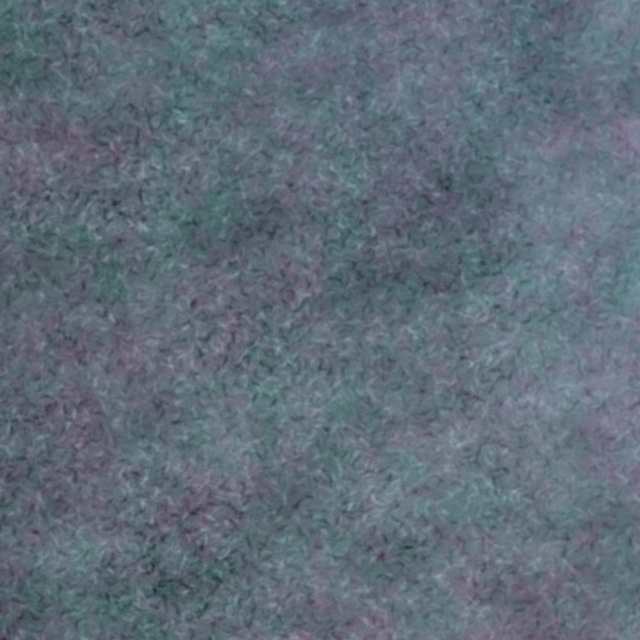
Give the GLSL for this texture, as a Shadertoy shader.

```glsl
// Blue-grey felted wool: short curved fibres, light and dark, scattered on a
// jittered grid over soft uneven blotches, with faint violet and teal tints
// and a light that grows towards the right.

float hash(vec2 p) {
    return fract(sin(dot(p, vec2(127.1, 311.7))) * 43758.5453);
}

float valueNoise(vec2 p) {
    vec2 i = floor(p), f = fract(p);
    f = f * f * (3.0 - 2.0 * f);
    return mix(mix(hash(i), hash(i + vec2(1, 0)), f.x),
               mix(hash(i + vec2(0, 1)), hash(i + vec2(1, 1)), f.x), f.y);
}

mat2 rotation(float a) {
    return mat2(cos(a), sin(a), -sin(a), cos(a));
}

// Layered noise centred on zero
float fbm(vec2 p) {
    float sum = 0.0, amplitude = 0.5;
    for (int i = 0; i < 4; i++) {
        sum += amplitude * (valueNoise(p) - 0.5);
        p = rotation(0.6) * p * 2.03 + 17.3;
        amplitude *= 0.55;
    }
    return sum;
}

// Sum of bent strokes, each fading out within one cell of its centre
float fibres(vec2 p) {
    vec2 cell = floor(p);
    float sum = 0.0;
    for (int y = -1; y <= 1; y++)
    for (int x = -1; x <= 1; x++)
    for (int k = 0; k < 2; k++) {
        vec2 id = cell + vec2(x, y);
        vec2 seed = id + 41.7 * float(k);
        vec2 centre = id + vec2(hash(seed + 3.1), hash(seed + 7.9));
        float angle = 0.6 + 3.0 * (hash(seed + 13.3) - 0.5);
        vec2 d = rotation(-angle) * (p - centre);
        d.y += (hash(seed + 19.7) - 0.5) * d.x * d.x;
        float fade = max(0.0, 1.0 - d.x * d.x - d.y * d.y / 0.17);
        sum += (2.0 * hash(seed + 29.1) - 1.0) * fade * fade;
    }
    return sum;
}

void mainImage(out vec4 fragColor, in vec2 fragCoord) {
    vec2 uv = fragCoord / iResolution.y;
    vec2 slanted = rotation(-0.2) * uv;

    // Broad light: brighter right, dim hollow right of the middle
    float light = 0.075 * (uv.x - 0.5) - 0.02 * (uv.y - 0.5);
    vec2 hollow = (uv - vec2(0.63, 0.6)) / vec2(0.16, 0.24);
    light -= 0.025 * exp(-dot(hollow, hollow));

    // Blotches of matted wool, drawn out along the slant
    float blotch = 0.17 * fbm(slanted * vec2(6.0, 9.0) + 4.0)
                 + 0.10 * fbm(slanted * vec2(22.0, 34.0) + 31.0);

    // Fibre grain, softer towards the right
    float softness = mix(1.08, 0.78, smoothstep(0.4, 1.0, uv.x));
    float grain = 0.078 * fibres(uv * 76.0) + 0.03 * fibres(uv * 131.0 + 57.0);
    grain *= softness * (1.0 + 0.8 * fbm(uv * 9.0 + 70.0));

    vec3 wool = vec3(0.385, 0.425, 0.470);
    vec3 color = wool + (light + blotch + grain) * vec3(0.97, 1.0, 1.04);

    // Tints: violet against teal, and a bluer upper right corner
    float tint = fbm(uv * 9.0 + 90.0) + 0.9 * fbm(uv * 38.0 + 120.0);
    color += tint * vec3(0.10, -0.065, 0.01);
    color += 0.018 * smoothstep(0.7, 1.8, uv.x + uv.y) * vec3(-0.6, 0.2, 1.0);

    fragColor = vec4(clamp(color, 0.0, 1.0), 1.0);
}
```
